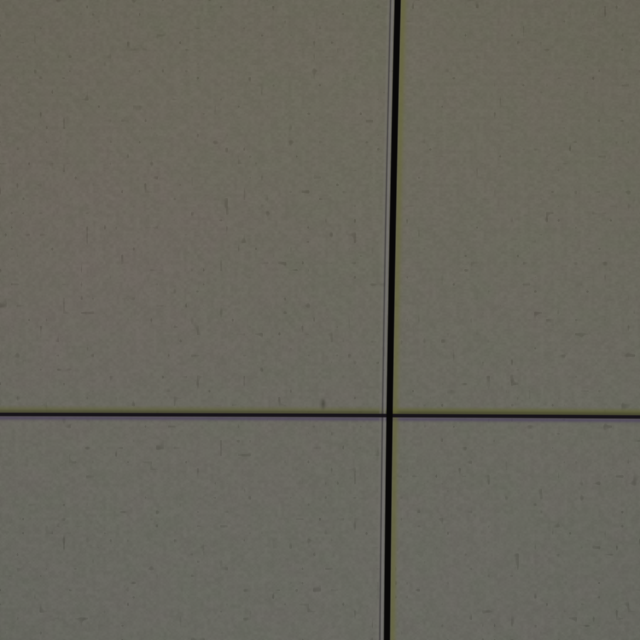
A WebGL 2 fragment shader for this texture:

```glsl
#version 300 es
precision highp float;
uniform vec2 u_resolution;
out vec4 fragColor;

float hash(vec2 p) {
    return fract(sin(dot(p, vec2(127.1, 311.7))) * 43758.5453);
}

float noise(vec2 p) {
    vec2 cell = floor(p), f = fract(p);
    f = f * f * (3.0 - 2.0 * f);
    return mix(mix(hash(cell), hash(cell + vec2(1, 0)), f.x),
               mix(hash(cell + vec2(0, 1)), hash(cell + vec2(1, 1)), f.x), f.y);
}

// Soft bell around zero
float glow(float d, float width) {
    return exp(-d * d / (width * width));
}

// Solid stripe with soft sides
float stripe(float d, float halfWidth, float blur) {
    return 1.0 - smoothstep(halfWidth - blur, halfWidth + blur, abs(d));
}

void main() {
    vec2 uv = gl_FragCoord.xy / u_resolution;
    float pixel = 1.0 / min(u_resolution.x, u_resolution.y);
    float blur = max(0.0017, 0.7 * pixel);

    // Grey wall, warmer towards the top
    vec3 color = mix(vec3(0.412, 0.412, 0.382), vec3(0.424, 0.413, 0.362), smoothstep(0.0, 1.0, uv.y));
    color *= 1.0 - 0.05 * smoothstep(0.35, 0.9, distance(uv, vec2(0.5, 0.45)));
    color += vec3(0.008, -0.004, 0.006) * glow(distance(uv, vec2(0.15, 0.62)), 0.25);

    // Colour blotches and fine grain
    float blotch = noise(uv * 24.0) + noise(uv * 55.0 + 9.0) - 1.0;
    color += blotch * vec3(0.007, -0.003, 0.006);
    float grain = noise(uv * 190.0) + 0.6 * noise(uv * 380.0 + 31.0) - 0.8;
    color += grain * 0.024;
    color -= 0.05 * smoothstep(0.86, 1.0, noise(uv * vec2(110.0, 90.0) + 57.0));

    // Signed distances to the two seams
    float across = uv.x - (0.6046 + 0.009 * uv.y + 0.0078 * uv.y * uv.y);
    float above = uv.y - (0.3525 - 0.0015 * uv.x - 0.0025 * uv.x * uv.x);
    float rightSide = smoothstep(-0.004, 0.004, across);

    // Olive ledge over and violet fringe under the horizontal seam
    float ledge = smoothstep(0.0, 0.003, above) * (1.0 - smoothstep(0.007, 0.016, above));
    color = mix(color, vec3(0.38, 0.385, 0.22), ledge * (0.6 + 0.2 * rightSide));
    color = mix(color, vec3(0.25, 0.25, 0.17), 0.55 * glow(above - 0.0045, 0.003));
    color = mix(color, vec3(0.30, 0.26, 0.37), 0.65 * glow(above + 0.0055, 0.0035));

    // Yellow fringe right of the vertical seam, pale lip and thin groove left of it
    color = mix(color, vec3(0.40, 0.40, 0.21), 0.6 * glow(across - 0.0085, 0.0055));
    color = mix(color, vec3(0.46, 0.45, 0.45), 0.75 * glow(across + 0.0080, 0.0020));
    color = mix(color, vec3(0.25, 0.24, 0.25), 0.7 * glow(across + 0.0112, 0.0015));
    color = mix(color, vec3(0.45, 0.44, 0.42), 0.4 * glow(across + 0.0145, 0.0020));

    // Small smudge on the ledge
    vec2 smudge = uv - vec2(0.505, 0.369);
    color = mix(color, vec3(0.24, 0.24, 0.20), 0.6 * glow(length(smudge * vec2(1.0, 0.5)), 0.0035));

    // Dark seams
    color = mix(color, vec3(0.075, 0.06, 0.085), 0.95 * stripe(above, 0.0028, blur));
    color = mix(color, vec3(0.03, 0.027, 0.028), stripe(across, 0.0048, blur));

    fragColor = vec4(clamp(color, 0.0, 1.0), 1.0);
}
```
